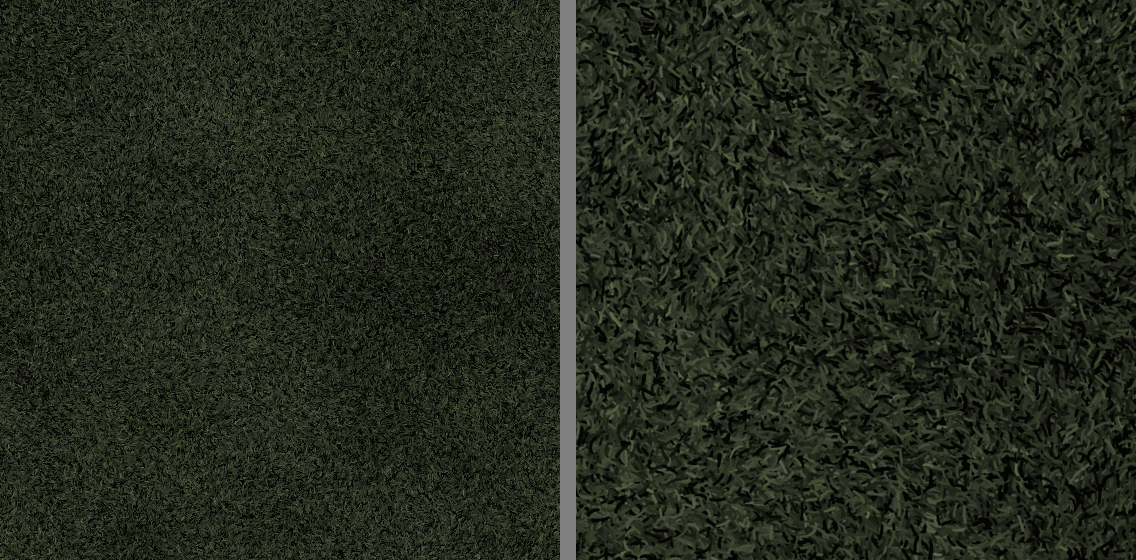
Left: the whole. Right: its middle third, enlarged.
Give the GLSL for this texture, as a Shadertoy shader.

```glsl
// Dark moss-green felt: fine soft fibres with dark gaps under faint cloudy shading.

const vec3  SHADOW_COLOR    = vec3(0.016, 0.018, 0.009);
const vec3  HIGHLIGHT_COLOR = vec3(0.268, 0.303, 0.213);
const vec3  FIBRE_TINT      = vec3(0.014, 0.002, 0.040);
const float BROAD_TINT      = 0.4;

const int   FIBRE_LAYERS      = 7;
const float FIBRE_CELLS       = 168.0;  // grid cells per canvas height
const float FIBRE_HALF_LENGTH = 0.0048;
const float FIBRE_HALF_WIDTH  = 0.00084;
const float FIBRE_SOFTNESS    = 0.00070;
const float FIBRE_BEND        = 75.0;   // curvature of the strands
const float FIBRE_CONTRAST    = 0.64;
const float MEAN_SHADE        = 0.62;
const float GAP_SHARE         = 0.20;   // strands that read as dark gaps
const float GAP_DEPTH         = 0.78;
const float GLINT_SHARE       = 0.025;
const float GLINT_STRENGTH    = 0.42;

const float LEAN_ANGLE    = 2.2;        // prevailing fibre direction
const float FLOW_SCALE    = 12.0;
const float FLOW_TURN     = 3.6;
const float ANGLE_SCATTER = 2.4;

const vec2  CLOUD_SCALE    = vec2(2.6, 3.8);
const float CLOUD_CONTRAST = 0.39;

vec3 hash3(vec3 p) {
    p = fract(p * vec3(0.1031, 0.1030, 0.0973));
    p += dot(p, p.yxz + 33.33);
    return fract((p.xxy + p.yxx) * p.zyx);
}

float valueNoise(vec2 p, float seed) {
    vec2 cell = floor(p);
    vec2 f = fract(p);
    f = f * f * (3.0 - 2.0 * f);
    float a = hash3(vec3(cell, seed)).x;
    float b = hash3(vec3(cell + vec2(1.0, 0.0), seed)).x;
    float c = hash3(vec3(cell + vec2(0.0, 1.0), seed)).x;
    float d = hash3(vec3(cell + 1.0, seed)).x;
    return mix(mix(a, b, f.x), mix(c, d, f.x), f.y);
}

float clouds(vec2 p) {
    float sum = 0.0;
    float weight = 0.5;
    for (int octave = 0; octave < 5; octave++) {
        sum += weight * (valueNoise(p, 50.0 + float(octave)) - 0.5);
        p = mat2(0.96, 0.28, -0.28, 0.96) * p * 2.03 + 5.7;
        weight *= 0.6;
    }
    return sum;
}

// Coverage of one bent strand centred on the origin.
float fibreMask(vec2 p, float angle, float bend, float halfLength, float edge) {
    vec2 along = vec2(cos(angle), sin(angle));
    vec2 q = vec2(dot(p, along), dot(p, vec2(-along.y, along.x)));
    q.y -= bend * q.x * q.x;
    q.x = max(abs(q.x) - halfLength, 0.0);
    return 1.0 - smoothstep(FIBRE_HALF_WIDTH - edge, FIBRE_HALF_WIDTH + edge, length(q));
}

// Stacks the strands; x is the shade, y the tint of the topmost one.
vec2 fibres(vec2 uv, float edge) {
    float flow = LEAN_ANGLE + FLOW_TURN * (valueNoise(uv * FLOW_SCALE, 31.0) - 0.5);
    vec2 surface = vec2(MEAN_SHADE * 0.5, 0.0);
    for (int layer = 0; layer < FIBRE_LAYERS; layer++) {
        float seed = float(layer) * 7.0 + 3.0;
        vec2 grid = uv * FIBRE_CELLS + hash3(vec3(seed, 11.0, 5.0)).xy * 40.0;
        vec2 home = floor(grid);
        for (int y = -1; y <= 1; y++) {
            for (int x = -1; x <= 1; x++) {
                vec2 cell = home + vec2(x, y);
                vec3 place = hash3(vec3(cell, seed));
                vec3 look = hash3(vec3(cell.yx + 19.0, seed + 101.0));
                vec3 form = hash3(vec3(cell + 71.0, seed + 211.0));
                vec2 offset = (grid - cell - place.xy) / FIBRE_CELLS;
                float angle = flow + ANGLE_SCATTER * (place.z - 0.5);
                float bend = FIBRE_BEND * (form.x - 0.5) * 2.0;
                float halfLength = FIBRE_HALF_LENGTH * mix(0.3, 1.0, form.y);
                float mask = fibreMask(offset, angle, bend, halfLength, edge);
                float shade = MEAN_SHADE + FIBRE_CONTRAST * (look.x + look.y - 1.0);
                shade += GLINT_STRENGTH * step(1.0 - GLINT_SHARE, form.z);
                shade -= GAP_DEPTH * step(form.z, GAP_SHARE);
                surface = mix(surface, vec2(shade, look.z - 0.5), mask);
            }
        }
    }
    return surface;
}

void mainImage(out vec4 fragColor, in vec2 fragCoord) {
    vec2 uv = fragCoord / iResolution.y;
    float edge = max(FIBRE_SOFTNESS, 0.35 / iResolution.y);

    // Fibre relief, lifted and lowered by the broad clouds
    vec2 surface = fibres(uv, edge);
    float shade = surface.x + CLOUD_CONTRAST * clouds(uv * CLOUD_SCALE + 3.1);
    shade = clamp(shade, 0.0, 1.35);

    // Shade to colour, with a slight drift between green and grey
    vec3 color = mix(SHADOW_COLOR, HIGHLIGHT_COLOR, shade);
    float drift = surface.y + BROAD_TINT * (valueNoise(uv * 4.0, 83.0) - 0.5);
    color += FIBRE_TINT * drift * min(shade, 1.0);

    fragColor = vec4(max(color, 0.0), 1.0);
}
```
